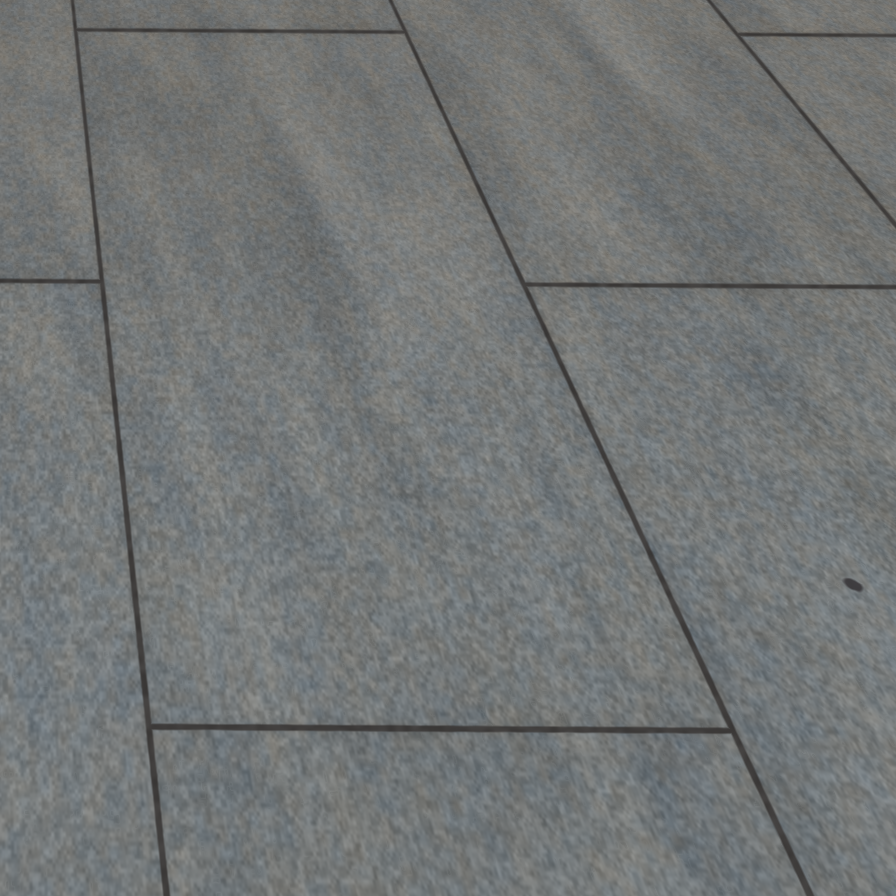
Reproduce this texture procedurally as a three.js fragment shader.

```glsl
// Grey stone paving slabs in half bond, receding in perspective, with dark joints and mottled grain
varying vec2 vUv;

float hash(vec2 p) {
  vec3 q = fract(vec3(p.xyx) * 0.1031);
  q += dot(q, q.yzx + 33.33);
  return fract((q.x + q.y) * q.z);
}

float noise(vec2 p) {
  vec2 i = floor(p), f = fract(p);
  f = f * f * (3.0 - 2.0 * f);
  return mix(mix(hash(i), hash(i + vec2(1.0, 0.0)), f.x),
             mix(hash(i + vec2(0.0, 1.0)), hash(i + vec2(1.0, 1.0)), f.x), f.y);
}

float fbm(vec2 p) {
  float sum = 0.0, amp = 0.5;
  for (int i = 0; i < 4; i++) {
    sum += amp * noise(p);
    p = p * 2.03 + 11.7;
    amp *= 0.5;
  }
  return sum / 0.9375;
}

// Distance to the nearest whole number
float toLine(float x) {
  return abs(fract(x + 0.5) - 0.5);
}

void main() {
  // Ground plane: depth grows towards the viewer at the bottom
  vec2 p = vec2(vUv.x, 1.0 - vUv.y);
  float depth = p.y + 0.9766;
  float rowDepth = depth - 0.007 * (p.x - 0.35);
  vec2 ground = vec2((p.x + 0.0221) / depth, 1.0 / rowDepth);

  // Slab layout: alternate columns shift by half a slab
  vec2 slab = vec2((ground.x - 0.1053) / 0.3635, (ground.y - 0.559) / 0.4294);
  float column = floor(slab.x);
  slab.y += 0.5 * mod(column, 2.0);
  vec2 id = vec2(column, floor(slab.y)) + 20.0;
  vec2 local = fract(slab);

  // Joint distances in canvas units
  float longJoint = toLine(slab.x) * 0.3635 * depth / sqrt(1.0 + ground.x * ground.x);
  float crossJoint = toLine(slab.y) * 0.4294 * rowDepth * rowDepth;
  float joint = min(longJoint, crossJoint);

  // Cloudy mottling, stretched along the slanted veins
  vec2 flow = vec2(local.x + 0.25 * local.y, local.y);
  float clouds = fbm(flow * vec2(5.0, 3.5) + id * 17.3) - 0.5;
  float patches = fbm(flow * vec2(13.0, 9.0) + id * 7.1) - 0.5;

  // Dark vein with a pale band beside it
  float across = flow.x - 0.655 + 0.14 * clouds + 0.05 * (hash(id + 3.0) - 0.5);
  float fade = smoothstep(0.05, 0.3, local.y) * smoothstep(1.0, 0.65, local.y);
  float vein = exp(-pow((across - 0.13) / 0.08, 2.0)) - exp(-pow(across / 0.06, 2.0));

  // Fine grain, softer in the distance
  vec2 grit = ground * vec2(310.0, 390.0);
  float grain = noise(grit) - 0.5;
  float fine = noise(grit * 1.9 + 40.0) - 0.5;
  float strength = mix(0.65, 1.1, smoothstep(0.0, 0.6, p.y));

  float tone = 0.08 * clouds + 0.07 * patches + 0.026 * vein * fade;
  tone += strength * (0.085 * grain + 0.07 * fine);
  tone += 0.022 * (hash(id) - 0.5);
  tone -= 0.05 * smoothstep(0.7, 0.95, noise(grit * 0.6 + 90.0)) * smoothstep(0.0, 0.3, fine);

  // Warmer stone far away, cooler stone nearby
  vec3 stone = mix(vec3(0.455, 0.457, 0.448), vec3(0.452, 0.470, 0.475), smoothstep(0.0, 0.7, p.y));
  vec3 color = stone + tone;
  color += vec3(0.03, 0.0, -0.03) * (noise(grit * 0.5 + 70.0) - 0.5);
  color += vec3(0.03, 0.005, -0.03) * patches;

  // Joints with a faint worn margin
  float wear = 0.8 + 0.4 * noise(p * 45.0);
  color *= 1.0 - 0.08 * wear * exp(-joint / 0.006);
  float halfWidth = 0.0018 * depth * (0.9 + 0.2 * noise(p * 60.0));
  float line = 1.0 - smoothstep(halfWidth - 0.0014, halfWidth + 0.0016, joint);
  vec3 jointColor = vec3(0.235, 0.225, 0.22) + 0.06 * (noise(p * 110.0) - 0.5);
  color = mix(color, jointColor, 0.94 * line);

  // Small dark fleck lying on the right slab
  vec2 fleck = p - vec2(0.952, 0.653);
  fleck = vec2(dot(fleck, vec2(0.88, 0.47)), dot(fleck, vec2(-0.47, 0.88)));
  float fleckShape = length(fleck / vec2(0.012, 0.006)) + 0.3 * (noise(p * 150.0) - 0.5);
  color = mix(color, vec3(0.22, 0.21, 0.22), 0.9 * (1.0 - smoothstep(0.65, 1.15, fleckShape)));

  gl_FragColor = vec4(color, 1.0);
}
```
